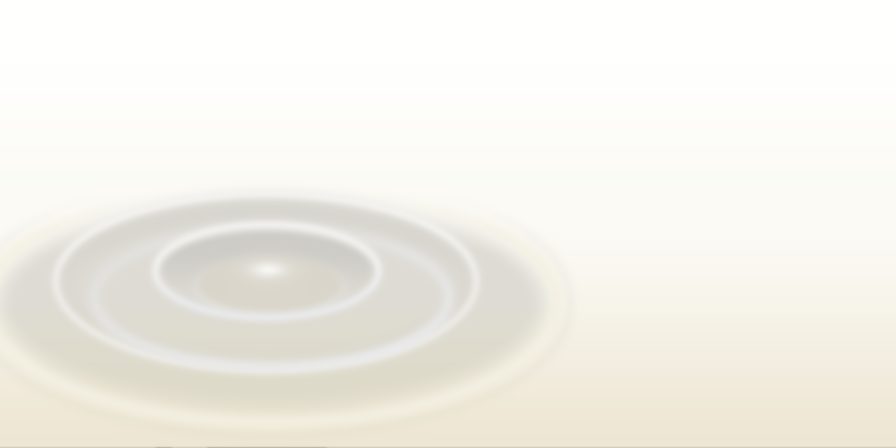
Write a WebGL 1 fragment shader that draws this background.

```glsl
precision highp float;

uniform vec2 u_resolution;

// Lengths are in canvas heights: x runs 0..2, y runs 0..1.
const vec2 OUTER_CENTRE = vec2(0.606, 0.323);
const vec2 OUTER_RADII  = vec2(0.637, 0.266);
const vec2 MID_CENTRE   = vec2(0.594, 0.372);
const vec2 MID_RADII    = vec2(0.469, 0.198);
const vec2 FOLD_CENTRE  = vec2(0.606, 0.336);
const vec2 FOLD_RADII   = vec2(0.396, 0.154);
const vec2 INNER_CENTRE = vec2(0.596, 0.395);
const vec2 INNER_RADII  = vec2(0.249, 0.104);
const vec2 POOL_CENTRE  = vec2(0.602, 0.362);
const vec2 POOL_RADII   = vec2(0.165, 0.066);
const vec2 DROP_CENTRE  = vec2(0.599, 0.398);
const vec2 DROP_RADII   = vec2(0.036, 0.016);

const vec3 SKY_WHITE    = vec3(1.000, 1.000, 0.998);
const vec3 HAZE_IVORY   = vec3(0.985, 0.982, 0.962);
const vec3 GROUND_CREAM = vec3(0.927, 0.897, 0.820);
const vec3 TROUGH_WARM  = vec3(0.872, 0.855, 0.785);
const vec3 TROUGH_GREY  = vec3(0.868, 0.860, 0.832);
const vec3 SHADOW_GREY  = vec3(0.805, 0.798, 0.775);
const vec3 POOL_TAN     = vec3(0.852, 0.833, 0.785);
const vec3 CREST_CREAM  = vec3(0.955, 0.942, 0.886);
const vec3 CREST_PEARL  = vec3(0.950, 0.948, 0.935);
const vec3 CREST_BLUE   = vec3(0.918, 0.920, 0.930);
const vec3 EDGE_GREY    = vec3(0.740, 0.720, 0.670);
const float EDGE_HEIGHT = 0.004;

// Approximate signed distance to an ellipse, negative inside.
float ellipseDistance(vec2 p, vec2 centre, vec2 radii) {
  vec2 q = (p - centre) / radii;
  float k = length(q);
  return k * (k - 1.0) / max(length(q / radii), 0.001);
}

float bell(float x, float width) {
  float t = x / width;
  return exp(-t * t);
}

// Coverage inside an edge, softened by the given width.
float inside(float d, float softness) {
  return 1.0 - smoothstep(-softness, softness, d);
}

vec3 backdrop(float y) {
  vec3 low = mix(GROUND_CREAM, HAZE_IVORY, smoothstep(-0.08, 0.56, y));
  return mix(low, SKY_WHITE, smoothstep(0.55, 0.94, y));
}

vec3 ripples(vec3 colour, vec2 p) {
  float outer = ellipseDistance(p, OUTER_CENTRE, OUTER_RADII);
  float mid = ellipseDistance(p, MID_CENTRE, MID_RADII);
  float fold = ellipseDistance(p, FOLD_CENTRE, FOLD_RADII);
  float inner = ellipseDistance(p, INNER_CENTRE, INNER_RADII);
  float pool = ellipseDistance(p, POOL_CENTRE, POOL_RADII);
  float upper = smoothstep(0.30, 0.56, p.y);
  float lower = 1.0 - smoothstep(0.18, 0.40, p.y);

  // Broad outer swell, fading into the haze at its far side
  vec3 trough = mix(TROUGH_WARM, TROUGH_GREY, smoothstep(0.08, 0.40, p.y));
  float far = smoothstep(0.42, 0.60, p.y);
  colour = mix(colour, trough, inside(outer + 0.025, 0.045) * (1.0 - 0.68 * far));
  colour = mix(colour, CREST_CREAM, 0.78 * bell(outer, 0.017) * (1.0 - far));
  colour = mix(colour, trough, 0.22 * bell(outer - 0.030, 0.014) * (1.0 - far));

  // Middle swell with a shaded far wall
  colour = mix(colour, trough, 0.75 * inside(mid + 0.012, 0.018));
  colour = mix(colour, SHADOW_GREY, 0.48 * upper * bell(mid + 0.045, 0.030));
  colour = mix(colour, SHADOW_GREY, 0.16 * bell(mid + 0.024, 0.018));
  colour = mix(colour, CREST_PEARL, (0.60 + 0.30 * upper) * bell(mid, 0.011));

  // Fold within the middle swell, brightest on its near side
  float foldLight = 0.32 + 0.40 * lower + 0.22 * smoothstep(0.75, 1.0, p.x);
  colour = mix(colour, CREST_BLUE, foldLight * bell(fold, 0.016));

  // Inner bowl, its pool and bright rim
  float bowlHeight = smoothstep(0.31, 0.45, p.y);
  vec3 bowl = mix(TROUGH_GREY, SHADOW_GREY, bowlHeight);
  colour = mix(colour, bowl, inside(inner + 0.014, 0.016));
  colour = mix(colour, POOL_TAN, 0.80 * inside(pool, 0.020));
  colour = mix(colour, CREST_BLUE, 0.28 * bell(pool, 0.012) * (1.0 - bowlHeight));
  vec3 rim = mix(CREST_BLUE, CREST_PEARL, bowlHeight);
  colour = mix(colour, rim, 0.82 * bell(inner, 0.011));

  // Highlight on the central drop, with a faint halo
  float drop = length((p - DROP_CENTRE) / DROP_RADII);
  colour = mix(colour, CREST_PEARL, 0.30 * bell(drop, 2.1));
  return mix(colour, SKY_WHITE, 0.72 * bell(drop, 0.95));
}

// Thin lower border with two darker stretches
vec3 lowerEdge(vec3 colour, vec2 p) {
  float band = 1.0 - smoothstep(0.5 * EDGE_HEIGHT, EDGE_HEIGHT, p.y);
  float dark = inside(abs(p.x - 0.365) - 0.018, 0.004)
             + inside(abs(p.x - 0.596) - 0.133, 0.004);
  return mix(colour, EDGE_GREY, band * (0.55 + 0.45 * dark));
}

void main() {
  vec2 p = gl_FragCoord.xy / u_resolution.y;
  p.x *= 2.0 * u_resolution.y / u_resolution.x;
  vec3 colour = ripples(backdrop(p.y), p);
  gl_FragColor = vec4(lowerEdge(colour, p), 1.0);
}
```
